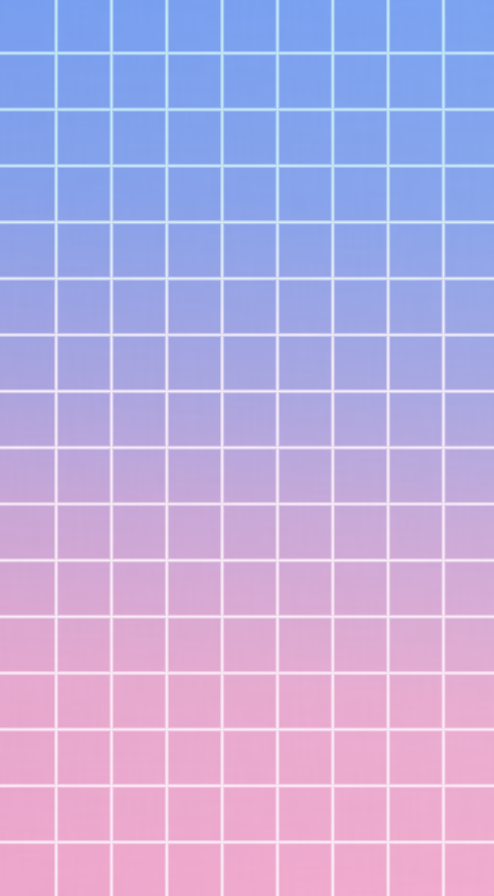
Reproduce this background procedurally as a Shadertoy shader.

```glsl
#define CELL vec2(0.1120, 0.0629)        // grid spacing, share of canvas
#define FIRST_LINE vec2(0.1137, 0.0593)  // first lines from the left and top
#define LINE_WIDTH 0.0058                // share of canvas width
#define LINE_SOFTNESS 0.0048             // edge blur, share of canvas width
#define LINE_OPACITY 0.97
#define TILT 0.035                       // right side stays blue for longer
#define GRAIN 0.006

const vec3 BLUE       = vec3(0.475, 0.630, 0.940);
const vec3 PERIWINKLE = vec3(0.530, 0.637, 0.920);
const vec3 LAVENDER   = vec3(0.660, 0.650, 0.880);
const vec3 MAUVE      = vec3(0.785, 0.660, 0.845);
const vec3 ROSE       = vec3(0.905, 0.668, 0.812);
const vec3 PINK       = vec3(0.938, 0.662, 0.802);
const vec3 LINE_TOP   = vec3(0.790, 0.930, 0.965);
const vec3 LINE_LOW   = vec3(0.985, 0.940, 0.980);

float hash(vec2 p) {
    p = fract(p * vec2(0.1031, 0.1137));
    p += dot(p, p.yx + 33.33);
    return fract((p.x + p.y) * p.x * 17.0);
}

float valueNoise(vec2 p) {
    vec2 i = floor(p), f = fract(p);
    f = f * f * (3.0 - 2.0 * f);
    return mix(mix(hash(i), hash(i + vec2(1, 0)), f.x),
               mix(hash(i + vec2(0, 1)), hash(i + vec2(1, 1)), f.x), f.y);
}

// Blue to pink gradient, t = 0 at the top and 1 at the bottom
vec3 skyGradient(float t) {
    vec3 c = mix(BLUE, PERIWINKLE, clamp(t / 0.22, 0.0, 1.0));
    c = mix(c, LAVENDER, clamp((t - 0.22) / 0.21, 0.0, 1.0));
    c = mix(c, MAUVE, clamp((t - 0.43) / 0.14, 0.0, 1.0));
    c = mix(c, ROSE, clamp((t - 0.57) / 0.20, 0.0, 1.0));
    return mix(c, PINK, clamp((t - 0.77) / 0.23, 0.0, 1.0));
}

void mainImage(out vec4 fragColor, in vec2 fragCoord) {
    vec2 pos = fragCoord / iResolution.xy;
    pos.y = 1.0 - pos.y;

    // Background with a slight diagonal lean and a paler right edge
    float lean = TILT * (pos.x - 0.5) * smoothstep(0.0, 0.4, pos.y);
    vec3 color = skyGradient(clamp(pos.y - lean, 0.0, 1.0));
    color += vec3(0.012, 0.020, 0.008) * (pos.x - 0.5);

    // Faint woven streaks, upright and level
    float streaks = valueNoise(pos * vec2(130.0, 30.0))
                  + valueNoise(pos * vec2(18.0, 220.0)) - 1.0;
    color += GRAIN * streaks;

    // Distance to the nearest grid line, in canvas widths
    vec2 cell = fract((pos - FIRST_LINE) / CELL + 0.5) - 0.5;
    vec2 dist = abs(cell) * CELL * iResolution.xy / iResolution.x;
    float soft = max(LINE_SOFTNESS, 1.0 / iResolution.x);
    vec2 cover = clamp((0.5 * LINE_WIDTH - dist) / soft + 0.5, 0.0, 1.0);
    cover.x *= step(0.5 * FIRST_LINE.x, pos.x);  // no line on the left border
    float line = max(cover.x, cover.y);

    // Lines turn from pale cyan to warm white, with slight uneven strength
    vec3 lineColor = mix(LINE_TOP, LINE_LOW, smoothstep(0.12, 0.45, pos.y));
    float strength = LINE_OPACITY - 0.06 * valueNoise(pos * vec2(24.0, 42.0));
    fragColor = vec4(mix(color, lineColor, line * strength), 1.0);
}
```
